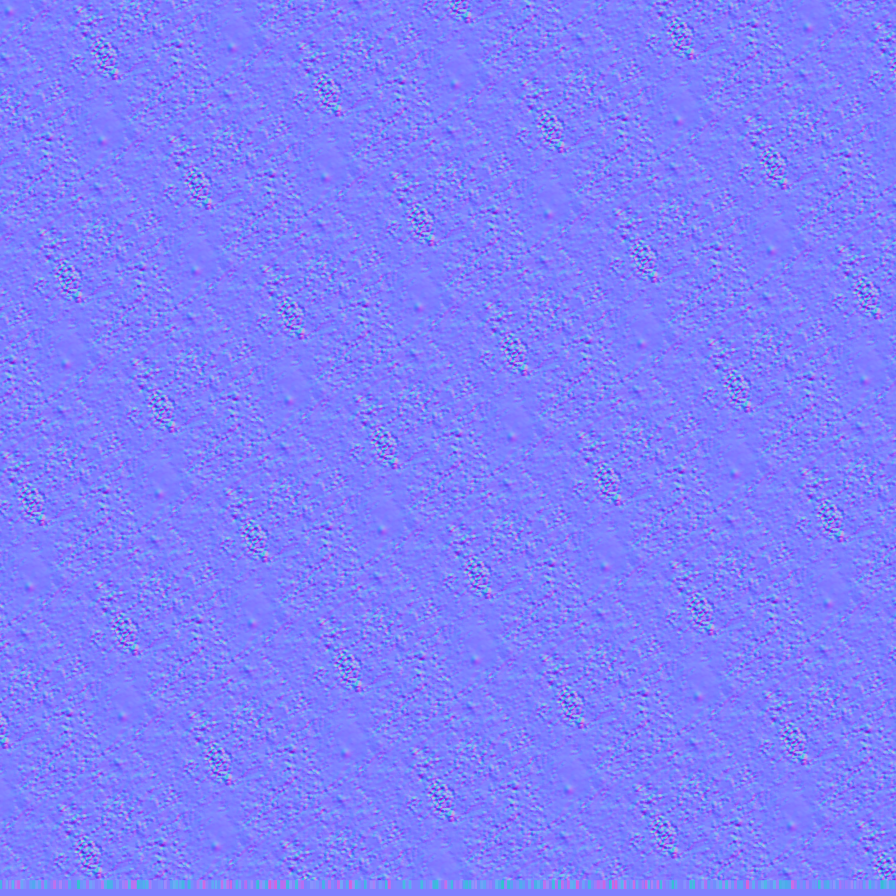
Write a WebGL 2 fragment shader that draws this texture map.

```glsl
#version 300 es
precision highp float;
// Tangent-space normal map of rough plaster: a square tile, turned and repeated,
// holds cellular grains whose strength follows patches, streaks and clusters.
// Slopes are summed analytically, then packed into colour above a barred strip.

uniform vec2 u_resolution;
out vec4 fragColor;

const float TAU = 6.2831853;
const float TILE_SIDE = 0.1783;
const float TILE_TURN = 0.623;
const vec2 TILE_ANCHOR = vec2(0.363, 0.802);
const vec2 TILT_BALANCE = vec2(0.74, 1.0);
const mat2 TILE_AXES = mat2(sin(TILE_TURN), -cos(TILE_TURN),
                            cos(TILE_TURN), sin(TILE_TURN));

vec3 hash3(vec2 cell, float seed) {
  vec2 c = cell + seed * vec2(71.0, 113.0);
  vec3 p = fract(c.xyx * vec3(0.1031, 0.1030, 0.0973));
  p += dot(p, p.yxz + 33.33);
  return fract((p.xxy + p.yzz) * p.zyx);
}

vec2 toTile(vec2 page) { return page * TILE_AXES / TILE_SIDE; }

vec2 toPage(vec2 tile) { return TILE_AXES * tile * TILE_SIDE; }

// Page offset from the nearest repeat of a feature
vec2 offsetFrom(vec2 p, vec2 feature) {
  vec2 t = toTile(p - feature);
  return toPage(t - floor(t + 0.5));
}

// Tilt of a tiling field of round grains and pits, few strong and many faint
vec2 grainTilt(vec2 tile, vec2 cells, float seed) {
  vec2 pos = tile * cells;
  vec2 base = floor(pos);
  vec2 tilt = vec2(0.0);
  for (int y = -1; y <= 1; y++) {
    for (int x = -1; x <= 1; x++) {
      vec2 cell = base + vec2(x, y);
      vec3 rnd = hash3(mod(cell, cells), seed);
      vec2 d = pos - cell - rnd.xy;
      float height = rnd.z * 2.0 - 1.0;
      tilt += 1.3 * height * abs(height) * max(0.0, 1.0 - dot(d, d)) * d;
    }
  }
  return TILE_AXES * tilt;
}

// Layered, warped sines that repeat with the tile, from 0 to 1
float patches(vec2 tile) {
  float sum = 0.0;
  for (int i = 1; i <= 5; i++) {
    float k = float(i);
    vec2 wave = TAU * tile * vec2(k, 6.0 - k);
    sum += sin(wave.x + 1.7 * sin(wave.y + k * 2.3) + k)
         * cos(wave.y + 1.3 * sin(wave.x + k * 1.1));
  }
  return smoothstep(-1.0, 1.8, sum);
}

// Soft capsule around a line of given half extent
float streak(vec2 d, vec2 halfLine, float width) {
  float along = clamp(dot(d, halfLine) / dot(halfLine, halfLine), -1.0, 1.0);
  vec2 away = (d - halfLine * along) / width;
  return exp(-dot(away, away));
}

// Tilt of one raised round pebble
vec2 pebbleTilt(vec2 d, float radius, float strength) {
  vec2 q = d / radius;
  return strength * q * exp(-dot(q, q));
}

float roughness(vec2 p, vec2 tile) {
  float crack = streak(offsetFrom(p, vec2(-0.005, 0.108)), vec2(0.013, -0.030), 0.012);
  float cluster = streak(offsetFrom(p, vec2(0.134, -0.001)), vec2(0.005, 0.002), 0.017);
  float arc = streak(offsetFrom(p, vec2(-0.048, 0.003)), vec2(0.013, -0.015), 0.012);
  float ridge = streak(offsetFrom(p, vec2(0.055, 0.036)), vec2(0.019, 0.011), 0.010);
  float calm = streak(offsetFrom(p, vec2(0.002, 0.012)), vec2(0.008, 0.010), 0.026);
  float rough = 0.36 + 0.62 * patches(tile);
  rough *= 1.0 - 0.8 * calm;
  return rough + 1.15 * crack + 0.65 * cluster + 0.4 * arc + 0.45 * ridge;
}

vec2 plasterTilt(vec2 p) {
  vec2 tile = toTile(p);
  float rough = roughness(p, tile);
  vec2 tilt = grainTilt(tile, vec2(60.0, 48.0), 1.0) * rough;
  tilt += grainTilt(tile, vec2(31.0, 24.0), 2.0) * (0.12 + 0.22 * rough);
  tilt += grainTilt(tile, vec2(13.0, 9.0), 3.0) * 0.13;
  tilt *= TILT_BALANCE;
  tilt += pebbleTilt(offsetFrom(p, vec2(0.0)), 0.0042, 0.9);
  tilt += pebbleTilt(offsetFrom(p, vec2(-0.005, -0.052)), 0.0040, 0.9);
  tilt += pebbleTilt(offsetFrom(p, vec2(0.013, 0.075)), 0.0042, 1.1);
  tilt += pebbleTilt(offsetFrom(p, vec2(-0.059, 0.005)), 0.0040, 0.9);
  return tilt;
}

// Upright bars with a random tilt per column
vec2 barTilt(float x, float columns) {
  float pos = x * columns;
  vec3 here = hash3(vec2(floor(pos), 7.0), 4.0);
  vec3 next = hash3(vec2(floor(pos) + 1.0, 7.0), 4.0);
  vec3 rnd = mix(here, next, smoothstep(0.6, 1.0, fract(pos))) * 2.0 - 1.0;
  return vec2(rnd.x, 0.25 - 0.6 * rnd.x) * abs(rnd.z) * 1.1;
}

void main() {
  vec2 p = gl_FragCoord.xy / u_resolution;
  float edge = 0.5 / u_resolution.y;
  float aboveFlat = smoothstep(0.008 - edge, 0.008 + edge, p.y);
  float aboveBars = smoothstep(0.0175 - edge, 0.0175 + edge, p.y);
  vec2 strip = barTilt(p.x, 300.0) * aboveFlat;
  vec2 tilt = mix(strip, plasterTilt(p - TILE_ANCHOR), aboveBars);
  vec3 normal = normalize(vec3(tilt, 1.0));
  fragColor = vec4(normal * 0.5 + 0.5, 1.0);
}
```
